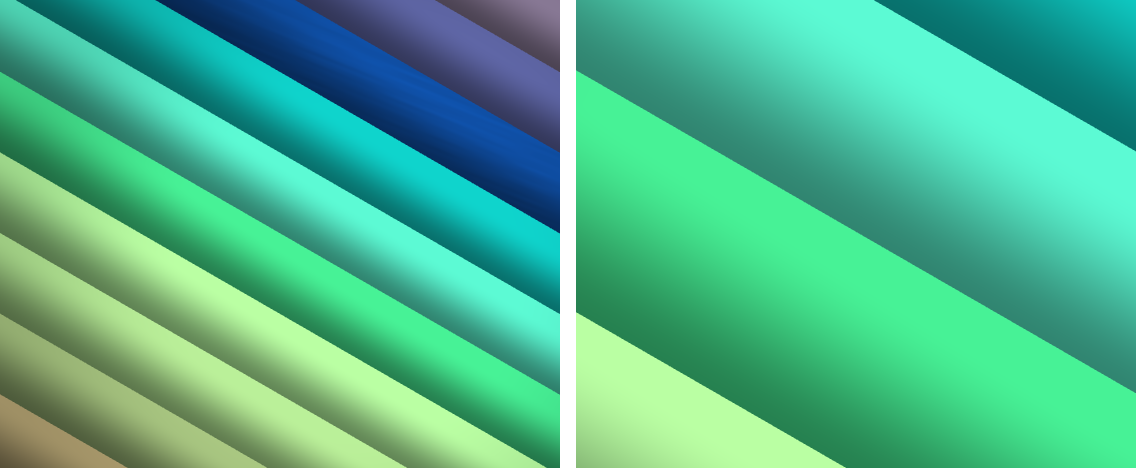
Left, the full canvas; right, a detail of the centre.
This background is drawn by a WebGL 1 fragment shader. Its source:

```glsl
precision highp float;

// Ten overlapping diagonal paper sheets, each lit along its upper edge and
// shaded towards the next sheet. A sheet coordinate is split into index and
// fraction; a broad soft light and faint streaks in the blue sheet vary it.

uniform vec2 u_resolution;

#define SLOPE 0.577          // fall of the sheet edges per unit of width
#define PERIOD 0.1723        // vertical sheet spacing, in canvas heights
#define OFFSET 0.7083        // places the first sheet in the upper right
#define SHADOW_FLOOR 0.53    // brightness in the deepest shadow
#define LIGHT_CENTER vec2(0.75, 0.42)
#define LIGHT_FALLOFF 0.16
#define STREAK_AMOUNT 0.07
#define BLUE_SHEET 2.0
#define SAMPLES 4

float hash(vec2 p) {
  return fract(sin(dot(p, vec2(127.1, 311.7))) * 43758.5);
}

float noise(vec2 p) {
  vec2 cell = floor(p);
  vec2 w = fract(p);
  w = w * w * (3.0 - 2.0 * w);
  float low = mix(hash(cell), hash(cell + vec2(1.0, 0.0)), w.x);
  float high = mix(hash(cell + vec2(0.0, 1.0)), hash(cell + 1.0), w.x);
  return mix(low, high, w.y);
}

// Paper colours from the upper right to the lower left
vec3 sheetColor(float index) {
  if (index < 0.5) return vec3(0.62, 0.55, 0.68);  // mauve
  if (index < 1.5) return vec3(0.40, 0.43, 0.70);  // periwinkle
  if (index < 2.5) return vec3(0.06, 0.32, 0.67);  // blue
  if (index < 3.5) return vec3(0.06, 0.83, 0.80);  // teal
  if (index < 4.5) return vec3(0.36, 0.98, 0.83);  // mint
  if (index < 5.5) return vec3(0.28, 0.95, 0.59);  // green
  if (index < 6.5) return vec3(0.73, 1.00, 0.64);  // lime
  if (index < 7.5) return vec3(0.73, 0.94, 0.60);  // pale green
  if (index < 8.5) return vec3(0.68, 0.80, 0.52);  // olive
  return vec3(0.74, 0.67, 0.47);                   // tan
}

vec3 sheets(vec2 p) {
  float s = (1.0 - p.y - SLOPE * p.x + OFFSET) / PERIOD;
  float index = floor(s);
  vec3 color = sheetColor(index);

  // Shadow cast by the next sheet, reaching further on the left
  float along = dot(vec2(p.x, 1.0 - p.y), vec2(0.866, 0.5));
  float start = mix(0.02, 0.22, smoothstep(0.0, 1.1, along));
  color *= mix(1.0, SHADOW_FLOOR, smoothstep(start, 1.03, fract(s)));

  // Faint brushed streaks
  if (index == BLUE_SHEET) {
    vec2 grain = vec2(p.x - 0.4 * p.y, p.y + 0.4 * p.x);
    color *= 1.0 + STREAK_AMOUNT * (noise(grain * vec2(9.0, 130.0)) - 0.5);
  }

  // Broad light
  float dist = distance(p, LIGHT_CENTER);
  return color * (1.0 - LIGHT_FALLOFF * smoothstep(0.35, 0.8, dist));
}

void main() {
  // Average samples across the pixel to smooth the sheet edges
  vec3 color = vec3(0.0);
  for (int i = 0; i < SAMPLES; i++) {
    float shift = (float(i) + 0.5) / float(SAMPLES) - 0.5;
    vec2 pixel = gl_FragCoord.xy + vec2(0.0, shift * 1.2);
    color += sheets(pixel / u_resolution.y);
  }
  gl_FragColor = vec4(color / float(SAMPLES), 1.0);
}
```
